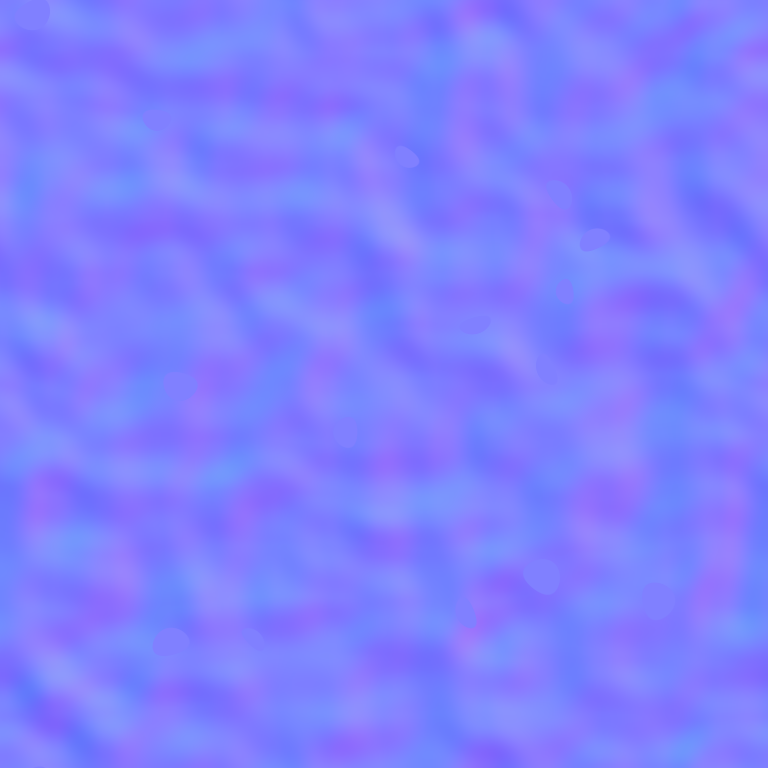
Reproduce this texture map procedurally as a three.js fragment shader.

```glsl
// Tangent-space normal map of a softly undulating surface with a few flat chips.
// Slopes come from finite differences of two warped, wrapping gradient noises;
// the chips are small scattered ovals that reset the normal to straight up.
varying vec2 vUv;

vec2 hash22(vec2 p) {
  vec3 q = fract(vec3(p.xyx) * vec3(0.1031, 0.1030, 0.0973));
  q += dot(q, q.yzx + 33.33);
  return fract((q.xx + q.yz) * q.zy);
}

// Dot product of a corner's random unit gradient with the offset from it
float corner(vec2 cell, vec2 offset, float period, float seed) {
  float angle = 6.2832 * hash22(mod(cell, period) + seed).x;
  return dot(vec2(cos(angle), sin(angle)), offset);
}

// Gradient noise that repeats after a whole number of cells
float wrapNoise(vec2 uv, float period, float seed) {
  vec2 p = uv * period;
  vec2 cell = floor(p);
  vec2 f = p - cell;
  vec2 w = f * f * f * (f * (f * 6.0 - 15.0) + 10.0);
  vec2 e = vec2(1.0, 0.0);
  float low = mix(corner(cell, f, period, seed),
                  corner(cell + e.xy, f - e.xy, period, seed), w.x);
  float high = mix(corner(cell + e.yx, f - e.yx, period, seed),
                   corner(cell + e.xx, f - e.xx, period, seed), w.x);
  return mix(low, high, w.y);
}

// Each octave is divided by its period, so its factor sets the slope
float height(vec2 uv) {
  vec2 bend = vec2(wrapNoise(uv, 4.0, 17.0), wrapNoise(uv, 4.0, 53.0));
  vec2 p = uv + 0.025 * bend;
  return 0.076 * wrapNoise(p, 9.0, 91.0) / 9.0
       + 0.084 * wrapNoise(p, 14.0, 137.0) / 14.0;
}

// Coverage of the scattered oval chips, measured across the wrapped edges
float chips(vec2 uv) {
  float cover = 0.0;
  for (int i = 0; i < 15; i++) {
    float id = float(i);
    vec2 center = hash22(vec2(id * 7.0 + 3.0, 211.0));
    vec2 shape = hash22(vec2(id * 5.0 + 9.0, 307.0));
    vec2 d = fract(uv - center + 0.5) - 0.5;
    float turn = 6.2832 * shape.x;
    d = mat2(cos(turn), sin(turn), -sin(turn), cos(turn)) * d;
    vec2 radii = mix(0.014, 0.022, shape.y) * vec2(1.15, mix(0.55, 1.0, fract(shape.x * 9.0)));
    vec2 q = d / radii;
    q.y += 0.25 * q.x * q.x - 0.1;
    float edge = (length(q) - 1.0) * radii.y;
    cover = max(cover, 1.0 - smoothstep(-0.0008, 0.0008, edge));
  }
  return cover;
}

void main() {
  // Central differences of the height
  vec2 e = vec2(0.003, 0.0);
  vec2 slope = vec2(height(vUv + e.xy) - height(vUv - e.xy),
                    height(vUv + e.yx) - height(vUv - e.yx)) / (2.0 * e.x);

  // Narrow the sideways tilt a little, flatten the chips, then encode the normal
  slope *= vec2(0.95, 1.05) * (1.0 - chips(vUv));
  vec3 normal = normalize(vec3(-slope, 1.0));
  gl_FragColor = vec4(0.5 + 0.5 * normal, 1.0);
}
```
